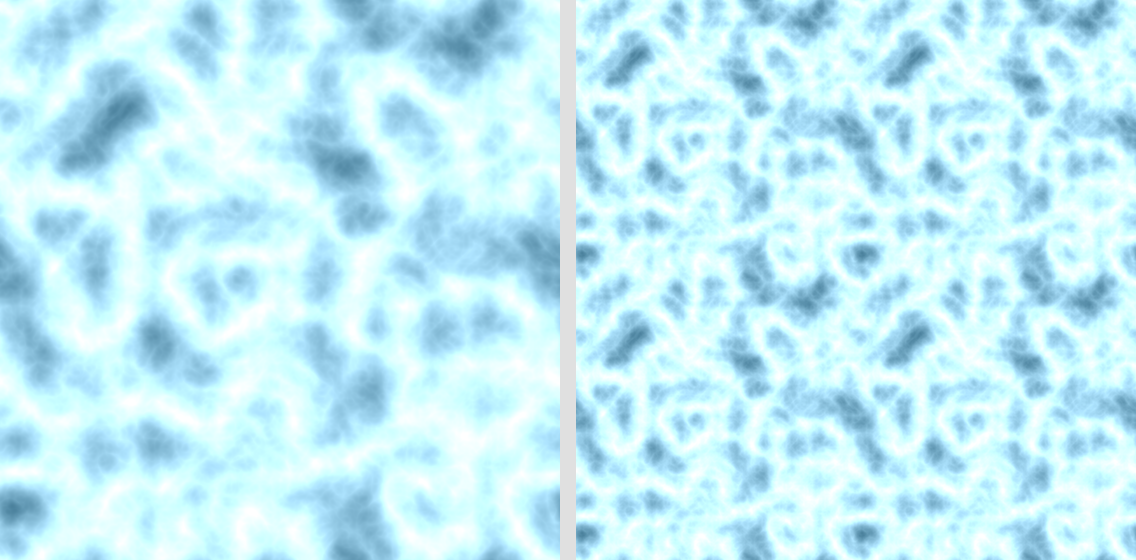
Left, the tile; right, the same tile 2 across and 2 down.
Give the GLSL for this texture, as a Shadertoy shader.

```glsl
const float BASE_CELLS = 5.0;      // noise cells across the canvas
const int OCTAVES = 5;
const float GAIN = 0.43;           // amplitude ratio between octaves
const float CREASE_ROUNDING = 0.03; // softness of the widest creases
const float BRIGHTNESS = 1.06;     // level where the billows vanish
const float DEPTH = 1.09;          // darkening per unit of billow height
const int SEED = 47;
const vec3 SKY_TINT = vec3(0.0, 0.213, 0.32);
const vec2 OCTAVE_SHIFT = vec2(0.37, 0.73);

// Integer hash to 0..1
float hash(ivec2 cell, int seed) {
    uint h = uint(cell.x) * 374761393u + uint(cell.y) * 668265263u
           + uint(seed) * 2246822519u;
    h = (h ^ (h >> 15)) * 2654435761u;
    h = (h ^ (h >> 13)) * 3266489917u;
    h ^= h >> 16;
    return float(h & 0xffffu) / 65536.0;
}

// Slope contribution of one lattice corner, wrapped to the period
float corner(vec2 cell, vec2 delta, float period, int seed) {
    float angle = 6.28319 * hash(ivec2(mod(cell, period)), seed);
    return dot(vec2(cos(angle), sin(angle)), delta);
}

// Periodic gradient noise
float gradientNoise(vec2 p, float period, int seed) {
    vec2 cell = floor(p);
    vec2 f = p - cell;
    vec2 w = f * f * f * (f * (f * 6.0 - 15.0) + 10.0);
    vec2 right = vec2(1.0, 0.0);
    vec2 up = vec2(0.0, 1.0);
    float low = mix(corner(cell, f, period, seed),
                    corner(cell + right, f - right, period, seed), w.x);
    float high = mix(corner(cell + up, f - up, period, seed),
                     corner(cell + 1.0, f - 1.0, period, seed), w.x);
    return mix(low, high, w.y);
}

// Folded octaves: rounded lumps split by thin creases
float billow(vec2 uv) {
    float height = 0.0;
    float amplitude = 1.0;
    float cells = BASE_CELLS;
    float rounding = CREASE_ROUNDING;
    for (int i = 0; i < OCTAVES; i++) {
        vec2 shift = OCTAVE_SHIFT * float(i + 1);
        float n = gradientNoise(uv * cells + shift, cells, SEED + i);
        height += amplitude * (sqrt(n * n + rounding * rounding) - rounding * 0.5);
        amplitude *= GAIN;
        cells *= 2.0;
        rounding *= 0.5;
    }
    return height;
}

void mainImage(out vec4 fragColor, in vec2 fragCoord) {
    vec2 uv = fragCoord / iResolution.xy;
    float level = BRIGHTNESS - DEPTH * billow(uv);

    // Green and blue saturate first, leaving cyan and then white
    fragColor = vec4(clamp(level + SKY_TINT, 0.0, 1.0), 1.0);
}
```
